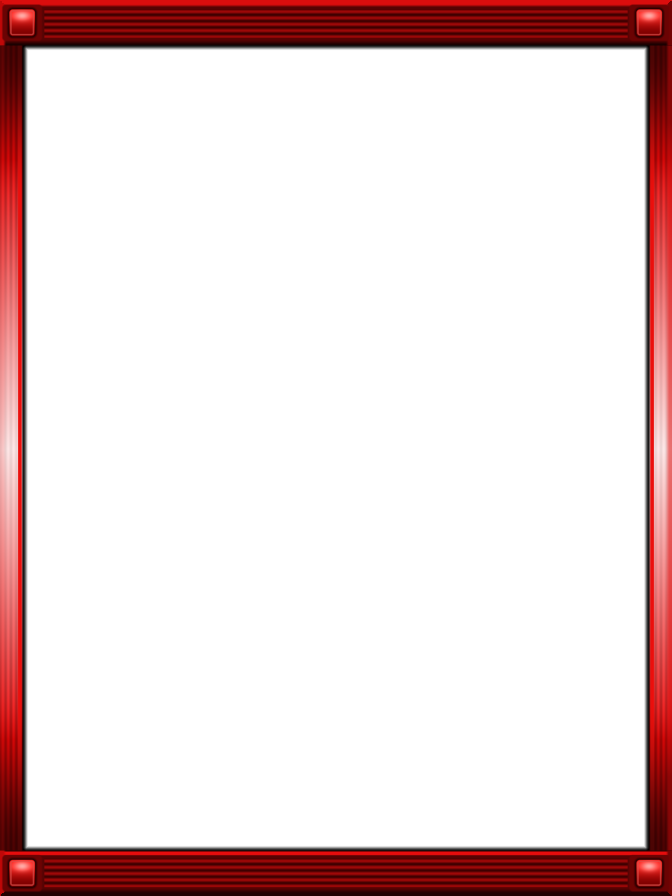
This background is drawn by a Shadertoy shader. Its source:

```glsl
// Draws a glossy red frame with ribbed rails and corner studs around a white panel.

// Signed distance to a box with rounded corners.
float roundBox(vec2 p, vec2 halfSize, float radius) {
    vec2 q = abs(p) - halfSize + radius;
    return length(max(q, 0.0)) + min(max(q.x, q.y), 0.0) - radius;
}

// Soft band that is 1 between lo and hi.
float band(float x, float lo, float hi, float soft) {
    return smoothstep(lo - soft, lo + soft, x) * (1.0 - smoothstep(hi - soft, hi + soft, x));
}

// Side post: s runs inward from the outer edge, y runs down.
vec3 sidePost(float s, float y, bool isRight) {
    float t = abs(y - 385.0) / 345.0;
    float gloss = 0.9 * pow(max(1.0 - t / 0.72, 0.0), 0.9);
    float shade = mix(1.0, 0.32, smoothstep(0.62, 1.0, t));
    float ribs = 0.5 + 0.5 * cos(6.2832 * (s - 2.5) / 4.6);
    vec3 col = mix(vec3(0.94, 0.03, 0.03), vec3(1.0), gloss) * shade;
    col *= mix(1.0, 0.72 + 0.28 * ribs, 0.25 + 0.75 * smoothstep(0.2, 0.8, t));
    // Bright inner lip and darker outer bevel
    col = mix(col, vec3(0.92, 0.06, 0.05) * shade, band(s, 15.5, 18.6, 0.6));
    float bevel = 1.0 - smoothstep(2.0, 6.0, s);
    vec3 bevelCol = vec3(0.85, 0.04, 0.04) * max(shade, 0.65) + vec3(0.06, 0.36, 0.36) * gloss;
    col = mix(col, bevelCol, bevel * (isRight ? 0.85 : 0.25));
    return col * (1.0 - 0.9 * smoothstep(18.2, 20.0, s));
}

// Horizontal rail: v runs down from 0 to 40.
vec3 rail(vec2 p, float v, bool isTop) {
    vec3 col = vec3(0.34, 0.01, 0.01);
    float ribs = 0.5 + 0.5 * cos(6.2832 * (v - 10.0) / 5.4);
    float panel = band(p.x, 38.0, 538.0, 0.8) * band(v, 8.0, 32.5, 0.8);
    col = mix(col, mix(vec3(0.24, 0.0, 0.0), vec3(0.62, 0.03, 0.03), ribs), panel);
    if (isTop) {
        col = mix(col, vec3(0.86, 0.05, 0.05), 1.0 - smoothstep(3.5, 6.5, v));
        col *= 1.0 - 0.75 * smoothstep(34.0, 39.0, v);
    } else {
        col = mix(col, vec3(0.9, 0.05, 0.05), band(v, 2.0, 5.0, 0.7));
        col *= mix(0.15, 1.0, smoothstep(0.0, 2.0, v));
        col *= 1.0 - 0.6 * smoothstep(33.0, 38.0, v);
    }
    return col;
}

// Raised square stud, with q measured rightward and down from its center.
vec3 addStud(vec3 col, vec2 q) {
    float block = roundBox(q, vec2(17.0, 15.5), 3.0);
    col = mix(col, vec3(0.42, 0.01, 0.01), 1.0 - smoothstep(-1.0, 1.0, block));
    float d = roundBox(q, vec2(11.0, 11.5), 3.0);
    col = mix(col, vec3(0.14, 0.0, 0.0), 1.0 - smoothstep(0.0, 3.0, d));
    vec3 face = mix(vec3(0.95, 0.12, 0.1), vec3(0.5, 0.0, 0.0), smoothstep(-8.0, 10.0, q.y));
    vec2 glint = (q + vec2(0.0, 6.0)) / vec2(7.0, 4.0);
    face += vec3(0.3, 0.55, 0.55) * exp(-dot(glint, glint));
    // Light rim along the edge of the face
    face = mix(face, vec3(0.86, 0.32, 0.3), 0.65 * band(d, -2.0, -0.7, 0.5));
    return mix(col, face, 1.0 - smoothstep(-0.7, 0.7, d));
}

void mainImage(out vec4 fragColor, in vec2 fragCoord) {
    // Canvas spans 576 by 768 design units, measured from the top left
    vec2 uv = fragCoord / iResolution.xy;
    vec2 p = vec2(uv.x, 1.0 - uv.y) * vec2(576.0, 768.0);
    float soft = 384.0 / iResolution.x;
    bool isRight = p.x > 288.0;
    bool isTop = p.y < 384.0;

    // Frame
    float s = min(p.x, 576.0 - p.x);
    float v = isTop ? p.y : p.y - 728.0;
    vec3 post = sidePost(s, p.y, isRight);
    vec3 bar = rail(p, v, isTop);
    float inRail = 1.0 - band(p.y, 39.0, 729.0, soft);
    vec3 col = mix(post, bar, inRail);

    // Outer bevel on the ends of the rails
    float endBevel = (1.0 - smoothstep(2.5, 5.5, s)) * inRail * step(s, isTop ? v : 40.0 - v);
    col = mix(col, isRight ? vec3(0.45, 0.01, 0.01) : vec3(0.75, 0.03, 0.03), endBevel);

    // Corner studs, mirrored to all four corners
    vec2 studCenter = vec2(isRight ? 556.5 : 19.0, isTop ? 19.5 : 748.5);
    col = addStud(col, p - studCenter);

    // White panel with a thin inner shadow
    float opening = roundBox(p - vec2(288.0, 384.0), vec2(268.0, 345.0), 3.0);
    vec3 panelCol = vec3(mix(0.1, 1.0, smoothstep(0.0, 4.5, -opening)));
    col = mix(col, panelCol, 1.0 - smoothstep(-soft, soft, opening));

    fragColor = vec4(clamp(col, 0.0, 1.0), 1.0);
}
```
